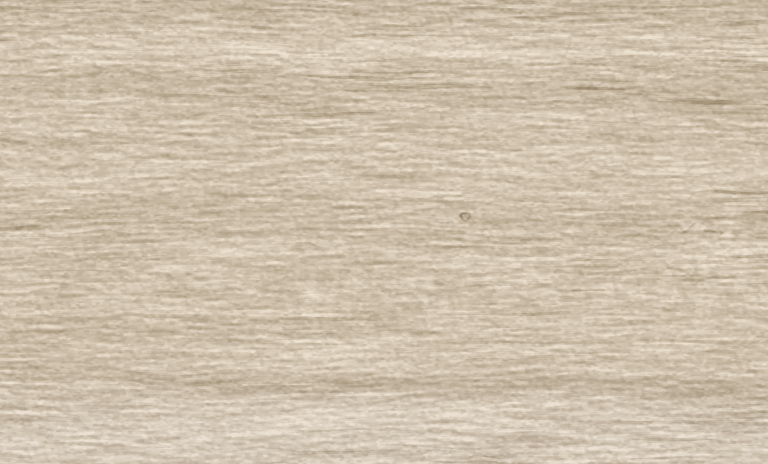
Reproduce this texture procedurally as a Shadertoy shader.

```glsl
// Pale oak board: horizontal grain, short pores, faint ray flecks and a pin knot.

vec3 hash3(vec2 cell) {
    vec3 h = fract(cell.xyx * vec3(0.1031, 0.1030, 0.0973));
    h += dot(h, h.yzx + 33.33);
    return fract((h.xxy + h.yzz) * h.zyx);
}

// Cellular noise with softly blended cells, centred on zero.
float cellNoise(vec2 p) {
    vec2 cell = floor(p), f = p - cell;
    float total = 0.0, weight = 0.0;
    for (int j = -1; j <= 1; j++)
    for (int i = -1; i <= 1; i++) {
        vec2 o = vec2(i, j);
        vec3 h = hash3(cell + o + 200.0);
        vec2 d = o + 0.1 + 0.8 * h.xy - f;
        float w = exp(-8.0 * dot(d, d));
        total += w * (h.z - 0.5);
        weight += w;
    }
    return total / weight;
}

float band(float y, float centre, float width) {
    float d = (y - centre) / width;
    return exp(-d * d);
}

float spot(vec2 p, vec2 centre, vec2 size) {
    vec2 d = (p - centre) / size;
    return exp(-dot(d, d));
}

// Slow waves bend the fibres, which also part around the knot.
vec2 bendFibres(vec2 p, vec2 knot) {
    float wave = 0.006 * sin(p.x * 2.3 + p.y * 5.0)
               + 0.003 * sin(p.x * 5.1 - p.y * 11.0 + 1.0)
               + 0.0012 * sin(p.x * 19.0 + p.y * 37.0)
               + 0.0006 * sin(p.x * 47.0 - p.y * 83.0);
    wave -= 0.5 * (p.y - knot.y) * spot(p, knot, vec2(0.07, 0.025));
    return p + vec2(0.0, wave);
}

// Broad stripes of pale and tan wood, from bottom to top.
float stripes(vec2 p) {
    float y = p.y;
    float tone = 0.28 * band(y, 0.06, 0.10);
    tone -= 0.28 * band(y + 0.035 * p.x, 0.205, 0.028);
    tone += 0.08 * band(y, 0.38, 0.09);
    tone -= 0.17 * band(y, 0.53, 0.045);
    tone += 0.06 * band(y, 0.64, 0.05);
    tone -= 0.12 * band(y, 0.80, 0.05);
    tone += 0.22 * band(y, 0.885, 0.030);
    tone -= 0.18 * band(y, 0.98, 0.035);
    tone += 0.16 * band(y, 0.735, 0.015) * smoothstep(0.7, 1.3, p.x);
    return tone;
}

void mainImage(out vec4 fragColor, in vec2 fragCoord) {
    vec2 p = fragCoord / iResolution.y;
    vec2 knot = vec2(1.003, 0.533);
    vec2 scar = vec2(1.53, 0.505);
    vec2 q = bendFibres(p, knot);

    // Layered fibres, from wide streaks down to surface tooth.
    float tone = 0.52 + stripes(q);
    tone += 0.20 * cellNoise(q * vec2(1.1, 15.0));
    tone += 0.20 * cellNoise(q * vec2(2.0, 50.0) + 17.0);
    tone += 0.42 * cellNoise(q * vec2(11.0, 135.0) + 41.0);
    vec2 tooth = vec2(p.x + 0.35 * p.y, p.y - 0.08 * p.x);
    tone += 0.55 * cellNoise(tooth * vec2(110.0, 190.0) + 7.0);

    // Raised fibres, long and short: lit on one side, shaded on the other.
    vec2 ridge = q * vec2(15.0, 120.0) + 63.0;
    tone += 0.46 * (cellNoise(ridge) - cellNoise(ridge + vec2(0.0, 0.8)));
    vec2 nub = q * vec2(38.0, 115.0) + 23.0;
    tone += 0.36 * (cellNoise(nub) - cellNoise(nub + vec2(0.2, 0.8)));

    // Thin dark pores and pale strokes, gathered in patches.
    float pores = cellNoise(q * vec2(6.5, 150.0) + 89.0);
    float patches = smoothstep(-0.2, 0.25, cellNoise(q * vec2(2.0, 9.0) + 31.0));
    tone -= 0.42 * patches * smoothstep(0.22, 0.38, pores);
    tone += 0.28 * smoothstep(0.24, 0.40, -pores);

    // Ray flecks cross the grain in soft patches.
    float rays = spot(p, vec2(0.85, 0.36), vec2(0.42, 0.10))
               + 0.6 * spot(p, vec2(0.20, 0.79), vec2(0.30, 0.10))
               + 0.7 * spot(p, vec2(1.50, 0.38), vec2(0.25, 0.06));
    vec2 r = vec2(p.x + 0.12 * p.y, p.y);
    tone += rays * (0.36 * cellNoise(r * vec2(38.0, 13.0) + 5.0)
          + 0.05 * sin(r.x * 150.0 + 3.0 * sin(r.y * 24.0)));
    tone += 0.20 * spot(p, vec2(0.45, 0.43), vec2(0.06, 0.03));

    // Torn fibres: pale flakes with thin dark creases.
    float torn = spot(p, scar, vec2(0.09, 0.035));
    float crease = p.y - scar.y + 0.10 * (p.x - scar.x)
                 + 0.006 * sin(p.x * 95.0) + 0.004 * sin(p.x * 171.0);
    float broken = smoothstep(-0.1, 0.2, cellNoise(p * vec2(38.0, 60.0)));
    tone += torn * (0.10 + 0.8 * cellNoise(p * vec2(45.0, 70.0) + 11.0));
    tone -= 0.95 * torn * broken * band(crease, 0.0, 0.004);
    tone += 0.30 * spot(p, scar + vec2(0.05, 0.03), vec2(0.018, 0.03));

    // Pin knot: a small uneven ring with a tan heart.
    vec2 k = (p - knot) * vec2(0.85, 1.0);
    float ring = length(k) - 0.0080 - 0.001 * sin(3.0 * atan(k.y, k.x));
    tone -= (1.0 + 0.4 * sin(atan(k.y, k.x) - 0.8)) * band(ring, 0.0, 0.0026);
    tone -= 0.30 * spot(p, knot, vec2(0.009));

    // Tan to cream, slightly greyer near the lower edge.
    vec3 tan_ = vec3(0.728, 0.668, 0.575), cream = vec3(0.874, 0.825, 0.75);
    vec3 colour = mix(tan_, cream, clamp(tone, -1.5, 1.35));
    colour += vec3(-0.004, 0.0, 0.012) * band(p.y, 0.05, 0.12);
    fragColor = vec4(colour, 1.0);
}
```
